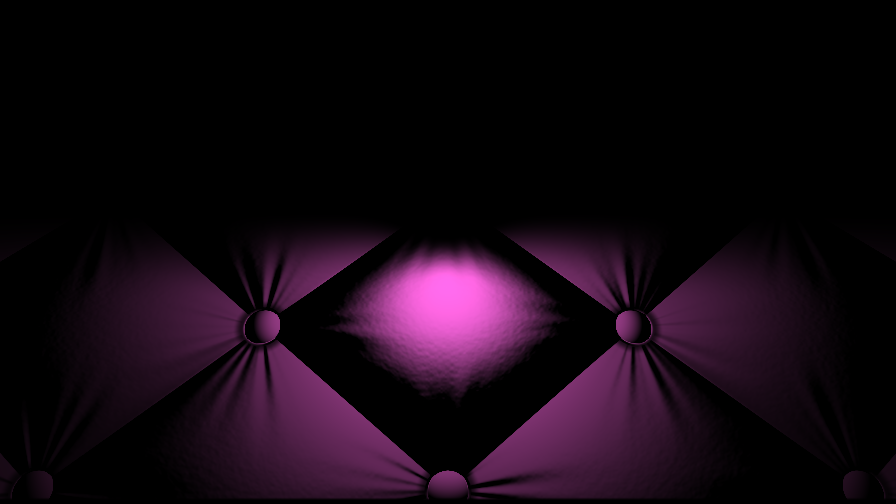
A Shadertoy shader for this texture:

```glsl
// Tufted leather padding seen in slight perspective, lit by a small violet lamp.
// A height field of pillows, radial folds, buttons and grain is differentiated
// for normals, then shaded by one low point light with a soft upper cut-off.

const float PI = 3.14159265;
const float BUTTON_RADIUS = 0.107;
const vec3 LAMP_COLOR = vec3(1.0, 0.40, 0.89);
const vec3 LAMP_POS = vec3(0.0, 0.45, 0.16);

float hash(vec2 p) {
    vec3 q = fract(vec3(p.xyx) * 0.1031);
    q += dot(q, q.yzx + 33.33);
    return fract((q.x + q.y) * q.z);
}

float valueNoise(vec2 p) {
    vec2 i = floor(p), f = fract(p);
    f = f * f * (3.0 - 2.0 * f);
    float low = mix(hash(i), hash(i + vec2(1, 0)), f.x);
    float high = mix(hash(i + vec2(0, 1)), hash(i + vec2(1, 1)), f.x);
    return mix(low, high, f.y);
}

// Canvas point to receding plane; one unit is half a button spacing.
vec2 toPlane(vec2 p) {
    float spacing = 0.368 - 0.135 * (p.y - 0.352);
    return vec2(p.x / spacing, (1.0 / spacing - 2.717) / 0.29);
}

// Diagonal lattice whose integer points are the buttons.
vec2 toLattice(vec2 plane) {
    return 0.5 * vec2(plane.x + plane.y + 1.0, plane.x - plane.y + 1.0);
}

// Offset from the nearest button, in plane units.
vec2 buttonOffset(vec2 lattice) {
    vec2 d = lattice - round(lattice);
    return vec2(d.x + d.y, 0.85 * (d.x - d.y));
}

// Flat-topped cushion with slightly rounded creases.
float pillow(vec2 lattice) {
    vec2 s = sin(PI * lattice);
    s = sqrt(s * s + 0.0008);
    return 0.30 * pow(s.x * s.y, 0.3);
}

// Pulled cloth radiating from a button, fading to zero at the cell border.
float folds(vec2 lattice, vec2 offset) {
    vec2 d = lattice - round(lattice);
    float phase = 6.0 * hash(round(lattice) + 17.0);
    float r = length(offset);
    float angle = atan(offset.y, offset.x);
    float wave = sin(11.0 * angle + phase) + 0.8 * sin(17.0 * angle - 2.0 * phase)
               + 0.5 * sin(26.0 * angle + 3.0 * phase);
    vec2 window = 1.0 - 4.0 * d * d;
    return 0.045 * r * exp(-3.6 * r) * wave * window.x * window.y;
}

float grain(vec2 plane) {
    return 0.0005 * valueNoise(plane * vec2(46.0, 42.0))
         + 0.0002 * valueNoise(plane * vec2(91.0, 83.0) + 9.0);
}

float surfaceHeight(vec2 p) {
    vec2 plane = toPlane(p);
    vec2 lattice = toLattice(plane);
    vec2 offset = buttonOffset(lattice);
    float r = length(offset) / BUTTON_RADIUS;
    float cloth = pillow(lattice) + folds(lattice, offset) + grain(plane);
    float dome = 0.04 + 0.034 * sqrt(max(1.0 - r * r, 0.0));
    return mix(dome, cloth, smoothstep(0.92, 1.04, r));
}

vec3 surfaceNormal(vec2 p, float e) {
    float dx = surfaceHeight(p + vec2(e, 0)) - surfaceHeight(p - vec2(e, 0));
    float dy = surfaceHeight(p + vec2(0, e)) - surfaceHeight(p - vec2(0, e));
    return normalize(vec3(-dx, -dy, 2.0 * e));
}

// Wrapped diffuse light with an inverse-square fall-off.
float lampLight(vec2 p, vec3 normal, vec3 lamp) {
    vec3 ray = lamp - vec3(p, 0.0);
    float facing = max(dot(normal, normalize(ray)), 0.0);
    float soft = facing * (2.0 - facing);
    return 1.06 * soft / (1.0 + dot(ray.xy, ray.xy) / 0.09);
}

// Gradual shade above the lamp, sharper at the middle, and a thin dark foot.
float lampMask(vec2 p) {
    float middle = exp(-p.x * p.x / 0.012);
    vec2 band = mix(vec2(0.40, 0.58), vec2(0.45, 0.53), middle);
    float upper = 1.0 - smoothstep(band.x, band.y, p.y);
    return upper * smoothstep(0.007, 0.014, p.y);
}

// Dark seat around each button, with a slight gloss on its cap.
float buttonShade(vec2 p) {
    float r = length(buttonOffset(toLattice(toPlane(p)))) / BUTTON_RADIUS;
    float ring = smoothstep(0.9, 1.02, r) * (1.0 - smoothstep(1.05, 1.5, r));
    float cap = 1.0 - smoothstep(0.9, 1.0, r);
    return 1.0 - 0.7 * ring + 0.25 * cap;
}

void mainImage(out vec4 fragColor, in vec2 fragCoord) {
    vec2 p = fragCoord / iResolution.y;
    p.x -= 0.5 * iResolution.x / iResolution.y;

    vec3 normal = surfaceNormal(p, 0.0022);
    float light = lampLight(p, normal, LAMP_POS) * lampMask(p) * buttonShade(p);
    fragColor = vec4(min(LAMP_COLOR * light, 1.0), 1.0);
}
```
